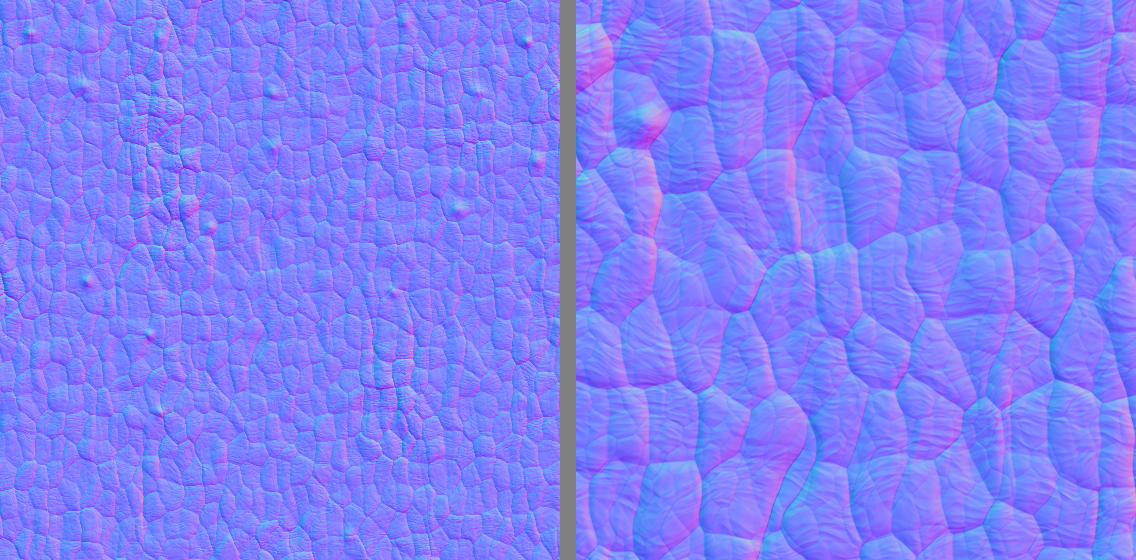
Left, the full canvas; right, a detail of the centre.
Write a Shadertoy shader that draws this texture map.

```glsl
// Tangent-space normal map of rough tree bark: rounded plates, furrows, wrinkles and knobs.
#define RELIEF 1.1                 // overall steepness
#define PLATES vec2(34.0, 23.0)    // large bark plates per canvas
#define SCALES vec2(76.0, 60.0)    // small scales per canvas
#define WRINKLES vec2(60.0, 140.0) // cross-grain wrinkle frequency
#define FIBRES vec2(190.0, 30.0)   // along-grain fibre frequency
#define KNOB_GRID 9.0              // cells that may hold a knob
#define KNOB_SHARE 0.16            // share of cells with a knob
#define STEP 0.001                 // slope sampling distance

vec2 hash2(vec2 p) {
    vec3 q = fract(p.xyx * vec3(0.1031, 0.1030, 0.0973));
    q += dot(q, q.yzx + 33.33);
    return fract((q.xx + q.yz) * q.zy);
}

// Gradient noise, roughly -0.7 to 0.7
float corner(vec2 cell, vec2 f, vec2 o) {
    return dot(hash2(cell + o) * 2.0 - 1.0, f - o);
}

float noise(vec2 p) {
    vec2 i = floor(p), f = p - i;
    vec2 u = f * f * f * (f * (f * 6.0 - 15.0) + 10.0);
    float low = mix(corner(i, f, vec2(0, 0)), corner(i, f, vec2(1, 0)), u.x);
    float high = mix(corner(i, f, vec2(0, 1)), corner(i, f, vec2(1, 1)), u.x);
    return mix(low, high, u.y);
}

vec2 noise2(vec2 p) {
    return vec2(noise(p), noise(p + 47.3));
}

// Softly rounded cells: dominance of the nearest seed plus a blended random level
float plates(vec2 p) {
    vec2 i = floor(p), f = p - i;
    float total = 0.0, nearest = 0.0, level = 0.0;
    for (int y = -1; y <= 1; y++)
    for (int x = -1; x <= 1; x++) {
        vec2 o = vec2(x, y);
        vec2 seed = hash2(i + o);
        vec2 d = o + 0.12 + 0.76 * seed - f;
        float w = exp(-6.0 * dot(d, d));
        total += w;
        nearest = max(nearest, w);
        level += w * (fract(seed.x * 17.0 + seed.y * 9.0) - 0.5);
    }
    return (nearest + 0.7 * level) / total;
}

// Sparse round knobs
float knobs(vec2 p) {
    p *= KNOB_GRID;
    vec2 i = floor(p);
    vec2 rnd = hash2(i + 71.0);
    vec2 d = (p - i - 0.3 - 0.4 * hash2(i + 19.0)) / mix(0.07, 0.11, rnd.y);
    return step(rnd.x, KNOB_SHARE) * exp(-dot(d, d));
}

float height(vec2 p) {
    // Bend the grain at two sizes
    vec2 q = p + 0.014 * noise2(p * 13.0) + 0.004 * noise2(p * 48.0);
    float rough = mix(0.85, 1.5, smoothstep(0.0, 0.45, noise(p * vec2(5.0, 3.0) + 8.0)));

    // Broad forms
    float h = 0.0036 * plates(q * PLATES);
    h += 0.0007 * plates(q * SCALES + 31.0);
    h += 0.0040 * noise(q * vec2(22.0, 18.0));
    h += 0.0028 * noise(q * vec2(40.0, 9.0) + 5.0);

    // Long vertical furrows, present in patches
    float crease = 1.0 - abs(noise(q * vec2(14.0, 4.0) + 13.0));
    h -= 0.0035 * pow(crease, 14.0) * smoothstep(-0.1, 0.4, noise(p * 6.0 + 60.0));

    // Fine wrinkles across the grain and fibres along it
    vec2 g = q + 0.016 * noise2(p * 24.0 + 90.0);
    h -= 0.0009 * abs(noise(g * WRINKLES));
    h -= 0.0004 * abs(noise(g * WRINKLES * 1.9 + 23.0));
    float fibrous = smoothstep(-0.2, 0.4, noise(p * vec2(16.0, 9.0) + 3.0));
    h += 0.0006 * fibrous * noise(q * FIBRES);

    return RELIEF * (h * rough + 0.005 * knobs(p));
}

void mainImage(out vec4 fragColor, in vec2 fragCoord) {
    vec2 p = fragCoord / iResolution.y;
    float h = height(p);
    vec2 slope = vec2(height(p + vec2(STEP, 0.0)), height(p + vec2(0.0, STEP))) - h;
    vec3 normal = normalize(vec3(-slope / STEP, 1.0));
    fragColor = vec4(0.5 + 0.5 * normal, 1.0);
}
```
